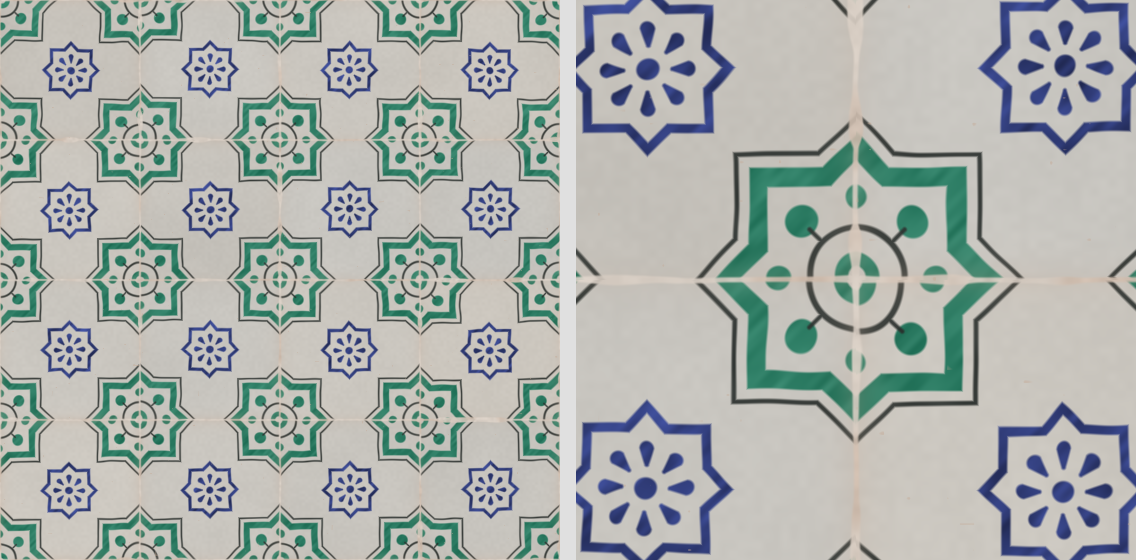
Left: the whole. Right: its middle third, enlarged.
Reproduce this pattern procedurally as a WebGL 2 fragment shader.

```glsl
#version 300 es
precision highp float;
// Four by four glazed tiles: blue stars at the centres, green stars across the corners.
uniform vec2 u_resolution;
out vec4 fragColor;

const float TILES = 4.0;
const float PI = 3.14159265;
const vec3 GLAZE = vec3(0.785, 0.77, 0.742);
const vec3 GREEN = vec3(0.14, 0.47, 0.37);
const vec3 BLUE = vec3(0.16, 0.21, 0.46);
const vec3 BLACK = vec3(0.17, 0.19, 0.18);
const vec3 GROUT = vec3(0.85, 0.81, 0.77);
const vec3 STAIN = vec3(0.77, 0.66, 0.58);

float hash(vec2 p) {
  vec3 q = fract(vec3(p.xyx) * 0.1031);
  q += dot(q, q.yzx + 33.33);
  return fract((q.x + q.y) * q.z);
}

// Value noise that wraps after a whole number of cells
float noise(vec2 p, vec2 period) {
  vec2 i = floor(p), f = fract(p);
  f = f * f * (3.0 - 2.0 * f);
  vec2 a = mod(i, period), b = mod(i + 1.0, period);
  return mix(mix(hash(a), hash(vec2(b.x, a.y)), f.x),
             mix(hash(vec2(a.x, b.y)), hash(b), f.x), f.y);
}

float wrapNoise(vec2 uv, float cells) {
  return noise(uv * cells, vec2(cells));
}

// Eight-pointed star: a square joined with a diamond
float star(vec2 p, float halfSide, float tip) {
  p = abs(p);
  return min(max(p.x, p.y) - halfSide, (p.x + p.y - tip) * 0.7071);
}

float stroke(float d, float width) {
  return abs(d) - 0.5 * width;
}

// Round-ended bar along x whose radius changes from one end to the other
float taper(vec2 p, float start, float end, float r0, float r1) {
  float t = clamp((p.x - start) / (end - start), 0.0, 1.0);
  return length(p - vec2(mix(start, end, t), 0.0)) - mix(r0, r1, t);
}

float cover(float d, float soft) {
  return 1.0 - smoothstep(-soft, soft, d);
}

float blueMotif(vec2 p) {
  float sector = PI / 4.0;
  float angle = mod(atan(p.y, p.x) + 0.5 * sector, sector) - 0.5 * sector;
  vec2 q = length(p) * vec2(cos(angle), sin(angle));
  float petals = taper(q, 0.057, 0.096, 0.005, 0.018);
  float outline = stroke(star(p, 0.142, 0.192), 0.022);
  return min(min(outline, petals), length(p) - 0.026);
}

float greenMotif(vec2 p) {
  vec2 a = abs(p);
  float band = stroke(star(p, 0.24, 0.314), 0.045);
  float dots = length(a - 0.136) - 0.039;
  vec2 along = vec2(max(a.x, a.y), min(a.x, a.y));
  float beads = length(along - vec2(0.192, 0.0)) - 0.029;
  float heart = stroke(length(p) - 0.043, 0.034);
  return min(min(band, dots), min(beads, heart));
}

float blackMotif(vec2 p) {
  vec2 a = abs(p);
  vec2 diagonal = vec2(a.x + a.y, a.x - a.y) * 0.7071;
  float outline = stroke(star(p, 0.294, 0.389), 0.011);
  float ring = stroke(length(p) - 0.12, 0.014);
  float stems = taper(diagonal, 0.12, 0.165, 0.005, 0.005);
  return min(outline, min(ring, stems));
}

void main() {
  vec2 uv = gl_FragCoord.xy / u_resolution;
  float soft = max(TILES / min(u_resolution.x, u_resolution.y), 0.004);
  vec2 cell = mod(floor(uv * TILES), TILES);
  vec2 local = fract(uv * TILES) - 0.5;
  vec3 vary = vec3(hash(cell + 3.7), hash(cell + 19.3), hash(cell + 41.9)) - 0.5;

  // Hand-painted shift, turn and wobble
  vec2 wobble = vec2(wrapNoise(uv, 44.0), wrapNoise(uv + 0.37, 44.0)) - 0.5;
  float turn = 0.03 * vary.z;
  vec2 p = mat2(cos(turn), sin(turn), -sin(turn), cos(turn)) * local;
  p += 0.014 * vary.xy + 0.009 * wobble;
  vec2 corner = 0.5 - abs(p);

  // Glaze tone
  float cloud = wrapNoise(uv, 9.0) * 0.6 + wrapNoise(uv, 23.0) * 0.4;
  float grain = wrapNoise(uv, 190.0);
  vec3 color = GLAZE + 0.025 * vary.x + vec3(0.012, 0.0, -0.012) * vary.y;
  color += 0.035 * (cloud - 0.5) + 0.018 * (grain - 0.5);

  // Brushed paint
  vec2 slant = vec2(uv.x + uv.y, uv.x - uv.y);
  float brush = noise(slant * vec2(36.0, 170.0), vec2(36.0, 170.0)) - 0.5;
  float pool = wrapNoise(uv, 60.0) - 0.5;
  vec3 green = GREEN + 0.10 * brush + 0.06 * pool + 0.03 * vary.z;
  vec3 blue = BLUE + vec3(0.08, 0.10, 0.19) * (brush + pool);
  color = mix(color, green, 0.95 * cover(greenMotif(corner), soft));
  color = mix(color, BLACK + 0.07 * pool, 0.92 * cover(blackMotif(corner), soft));
  color = mix(color, blue, 0.95 * cover(blueMotif(p), soft));

  // Stained edges, grout with chips, and rare specks
  vec2 toEdge = 0.5 - abs(local + 0.005 * wobble);
  float edge = min(toEdge.x, toEdge.y);
  float wear = wrapNoise(uv + 0.61, 30.0);
  color = mix(color, STAIN, 0.35 * cloud * exp(-max(edge, 0.0) * 28.0));
  float chip = 0.013 * smoothstep(0.62, 0.95, wear);
  chip += 0.008 * wear * exp(-length(toEdge) * 20.0);
  vec3 grout = mix(GROUT, STAIN, 0.5 * smoothstep(0.4, 0.9, wrapNoise(uv, 38.0)));
  color = mix(color, grout + 0.06 * (grain - 0.5), 0.9 * cover(edge - 0.006 - chip, soft));
  float speck = smoothstep(0.965, 0.995, wrapNoise(uv + 0.23, 130.0));
  color = mix(color, STAIN, 0.45 * speck);
  fragColor = vec4(clamp(color, 0.0, 1.0), 1.0);
}
```
